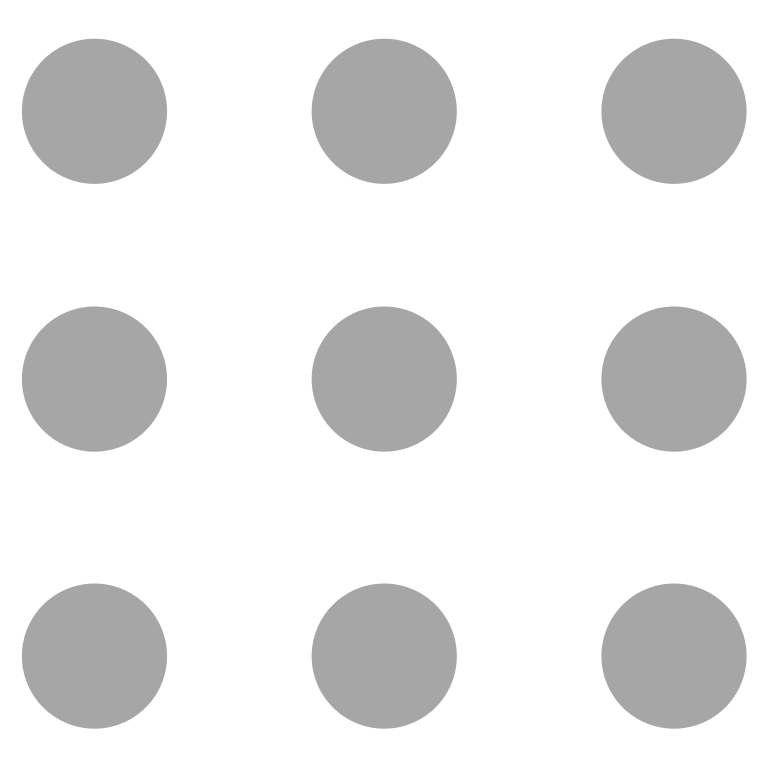
Give the GLSL for this pattern, as a Shadertoy shader.

```glsl
// Three by three grid of flat grey discs on white.
// Each point is folded to its nearest grid cell, then shaded by the distance
// to that cell's disc; the middle row sits slightly above the even spacing.

// Signed distance to the nearest disc of the grid
float discGrid(vec2 p) {
    vec2 pitch = vec2(0.3773, 0.3547);
    vec2 fromCentre = p - vec2(0.5003, 0.5004);
    vec2 cell = clamp(round(fromCentre / pitch), -1.0, 1.0);
    vec2 local = fromCentre - cell * pitch;

    // Lift of the middle row
    local.y -= 0.006 * (1.0 - abs(cell.y));
    return length(local) - 0.0945;
}

void mainImage(out vec4 fragColor, in vec2 fragCoord) {
    float shortSide = min(iResolution.x, iResolution.y);
    vec2 p = (fragCoord - 0.5 * iResolution.xy) / shortSide + 0.5;

    // Edge smoothed over about one pixel
    float coverage = clamp(0.5 - discGrid(p) * shortSide, 0.0, 1.0);
    fragColor = vec4(mix(vec3(1.0), vec3(0.65), coverage), 1.0);
}
```
